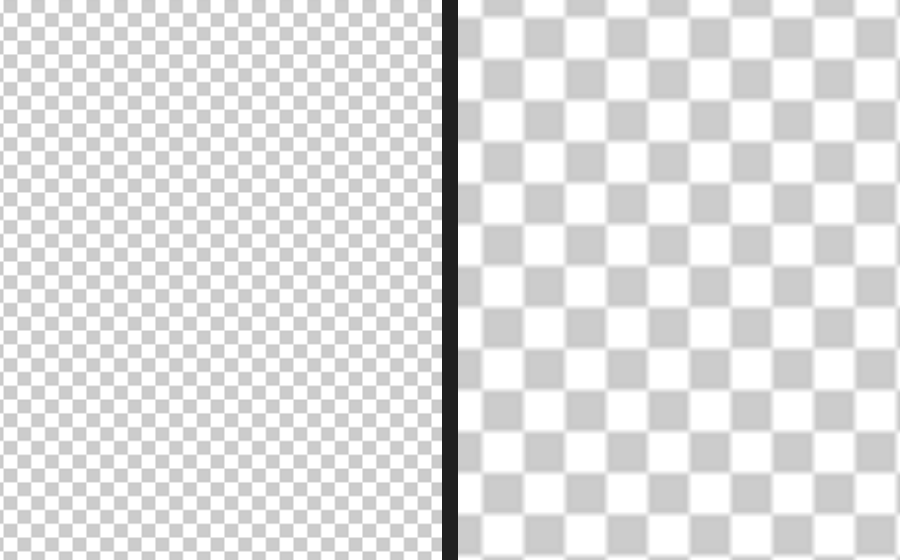
Left, the full canvas; right, a detail of the centre.
Reproduce this pattern procedurally as a WebGL 1 fragment shader.

```glsl
precision highp float;

uniform vec2 u_resolution;

const float ROWS = 40.57;                  // cells over the canvas height
const vec2 FIRST_EDGE = vec2(0.259, 0.945); // first grid lines from the top left, in cells
const float EDGE_SOFTNESS = 0.07;          // half width of a blended edge, in cells
const float RIM_INSET = 0.12;              // distance of the faint rim from the edge
const float RIM_WIDTH = 0.05;
const float RIM_DEPTH = 0.012;
const vec3 GRAY = vec3(0.80);
const vec3 WHITE = vec3(1.0);

// Distance to the nearest grid line on each axis, in cells
vec2 edgeDistance(vec2 p) {
  return 0.5 - abs(fract(p) - 0.5);
}

// Alternates between +1 and -1 per cell, crossing zero softly at each grid line
vec2 softSquareWave(vec2 p, float softness) {
  vec2 cellSign = 1.0 - 2.0 * mod(floor(p), 2.0);
  return cellSign * clamp(edgeDistance(p) / softness, 0.0, 1.0);
}

void main() {
  // Square cells counted from the top left
  vec2 fromTopLeft = vec2(gl_FragCoord.x, u_resolution.y - gl_FragCoord.y);
  float cellsPerPixel = ROWS / u_resolution.y;
  vec2 p = fromTopLeft * cellsPerPixel - FIRST_EDGE;

  // Checker: the product of both waves is positive on white cells
  float softness = max(EDGE_SOFTNESS, 0.5 * cellsPerPixel);
  vec2 wave = softSquareWave(p, softness);
  float whiteness = 0.5 + 0.5 * wave.x * wave.y;
  vec3 color = mix(GRAY, WHITE, whiteness);

  // Slightly darker rim just inside the gray cells
  vec2 d = edgeDistance(p);
  float rimOffset = (min(d.x, d.y) - RIM_INSET) / RIM_WIDTH;
  color -= RIM_DEPTH * exp(-rimOffset * rimOffset) * (1.0 - whiteness);

  gl_FragColor = vec4(color, 1.0);
}
```
